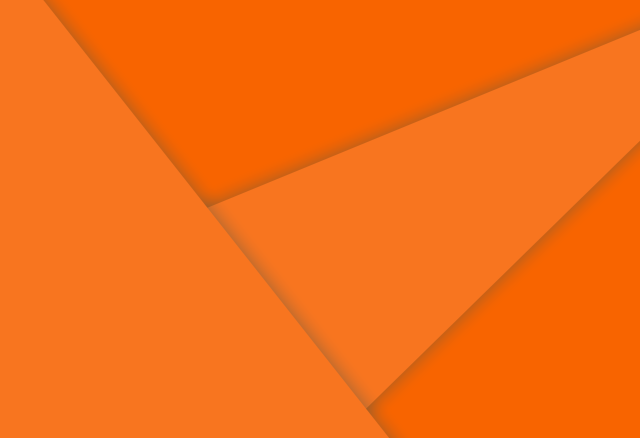
This background is drawn by a Shadertoy shader. Its source:

```glsl
// Layered orange paper sheets with straight edges and soft drop shadows.
#define ASPECT 1.46
#define DEEP_ORANGE vec3(0.973, 0.392, 0.0)
#define PALE_ORANGE vec3(0.973, 0.459, 0.122)
#define SHADOW_COLOR vec3(0.35, 0.35, 0.28)
#define SHADOW_WIDTH 0.047
#define SHADOW_STRENGTH 0.31

// Signed distance to the line from a to b, negative on its right side.
float lineDistance(vec2 p, vec2 a, vec2 b) {
    vec2 direction = normalize(b - a);
    vec2 offset = p - a;
    return direction.x * offset.y - direction.y * offset.x;
}

// Cast a fading shadow outside a sheet, then lay the sheet on top.
vec3 addSheet(vec3 below, float dist, float pixel) {
    float fade = clamp(1.0 - dist / SHADOW_WIDTH, 0.0, 1.0);
    vec3 shaded = mix(below, SHADOW_COLOR, SHADOW_STRENGTH * fade * fade);
    float cover = 1.0 - smoothstep(-0.7 * pixel, 0.7 * pixel, dist);
    return mix(shaded, PALE_ORANGE, cover);
}

void mainImage(out vec4 fragColor, in vec2 fragCoord) {
    vec2 p = fragCoord / iResolution.xy * vec2(ASPECT, 1.0);
    float pixel = 1.0 / iResolution.y;

    // Wedge between a rising upper edge and a steeper lower edge.
    float upper = lineDistance(p, vec2(0.4753, 0.5266), vec2(1.46, 0.9316));
    float lower = lineDistance(p, vec2(1.46, 0.6787), vec2(0.8365, 0.0684));
    float wedge = max(upper, lower);

    // Left sheet with a falling diagonal edge.
    float leftSheet = lineDistance(p, vec2(0.8878, 0.0), vec2(0.0989, 1.0));
    leftSheet = -leftSheet;

    // Stack the sheets from back to front.
    vec3 color = DEEP_ORANGE;
    color = addSheet(color, wedge, pixel);
    color = addSheet(color, leftSheet, pixel);
    fragColor = vec4(color, 1.0);
}
```
